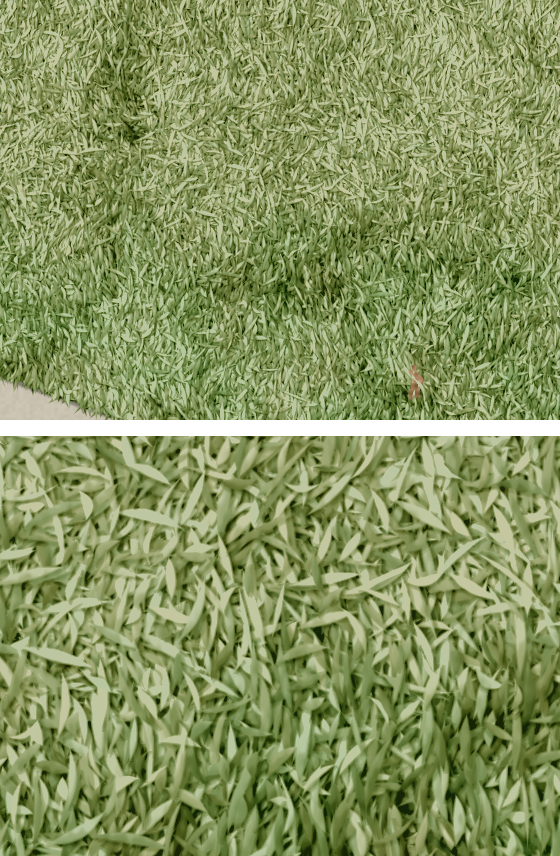
Top, the full canvas; bottom, a detail of the centre.
Reproduce this texture procedurally as a WebGL 2 fragment shader.

```glsl
#version 300 es
precision highp float;

uniform vec2 u_resolution;
out vec4 fragColor;

vec4 hash4(vec2 p) {
  vec4 q = fract(p.xyxy * vec4(0.1031, 0.1030, 0.0973, 0.1099));
  q += dot(q, q.wzxy + 33.33);
  return fract((q.xxyz + q.yzzw) * q.zywx);
}

float valueNoise(vec2 p) {
  vec2 i = floor(p), f = fract(p);
  f = f * f * (3.0 - 2.0 * f);
  return mix(mix(hash4(i).x, hash4(i + vec2(1, 0)).x, f.x),
             mix(hash4(i + vec2(0, 1)).x, hash4(i + vec2(1, 1)).x, f.x), f.y);
}

float blob(vec2 p, vec2 centre, vec2 size) {
  vec2 d = (p - centre) / size;
  return exp(-dot(d, d));
}

// Signed height above the paved corner
float lawnSide(vec2 p) {
  return p.y - 0.104 + 0.36 * p.x;
}

// Deep shade to sunlit straw green
vec3 grassRamp(float t) {
  vec3 c = mix(vec3(0.09, 0.14, 0.02), vec3(0.24, 0.31, 0.07), smoothstep(0.0, 0.11, t));
  c = mix(c, vec3(0.38, 0.44, 0.19), smoothstep(0.11, 0.27, t));
  c = mix(c, vec3(0.50, 0.56, 0.33), smoothstep(0.27, 0.48, t));
  c = mix(c, vec3(0.62, 0.66, 0.46), smoothstep(0.48, 0.74, t));
  return mix(c, vec3(0.75, 0.78, 0.63), smoothstep(0.74, 0.98, t));
}

void main() {
  vec2 p = gl_FragCoord.xy / u_resolution.y;
  float soft = 0.0009 + 0.6 / u_resolution.y;

  // Broad light and dark areas of the lawn
  float patches = 0.22 * (valueNoise(p * 7.0 + 3.0) - 0.5) + 0.26 * (valueNoise(p * 19.0) - 0.5);
  patches -= 0.20 * blob(p, vec2(0.29, 0.86), vec2(0.10, 0.09));
  patches -= 0.14 * blob(p, vec2(0.30, 0.68), vec2(0.09, 0.06));
  patches -= 0.16 * blob(p, vec2(0.66, 0.34), vec2(0.17, 0.08));
  patches -= 0.28 * blob(p, vec2(1.23, 0.32), vec2(0.05, 0.03));
  patches += 0.12 * smoothstep(0.25, 0.75, p.y) - 0.07;

  float tone = 0.06 + 0.3 * valueNoise(p * 90.0);
  float hue = 0.5;
  float lawn = smoothstep(-soft, soft, lawnSide(p) + 0.012 * (valueNoise(p * 40.0) - 0.5));

  // Overlapping layers of curved, tapered blades
  const float cell = 0.033;
  for (int layer = 0; layer < 22; layer++) {
    float k = float(layer);
    vec2 shift = vec2(k * 0.371, k * 0.617) + 5.0;
    vec2 home = floor(p / cell + shift);
    for (int n = 0; n < 9; n++) {
      vec2 id = home + vec2(n % 3 - 1, n / 3 - 1);
      vec4 a = hash4(id + k * 71.3);
      vec4 b = hash4(id + k * 37.7 + 211.0);
      vec2 root = (id + a.xy - shift) * cell;
      if (lawnSide(root) < 0.004) continue;

      // Mostly upright, with a flattened band across the middle
      float flattened = 0.16 + 0.26 * blob(root, vec2(0.6, 0.64), vec2(0.9, 0.14));
      float angle = (a.z + b.w - 1.0) * 0.85 + 0.22 * sin(root.x * 9.0 + 4.0 * sin(root.y * 7.0));
      if (b.x < flattened) angle = (a.z - 0.5) * 1.5 + 1.45;
      vec2 along = vec2(sin(angle), cos(angle));

      vec2 d = p - root;
      float halfLength = cell * mix(0.3, 0.93, a.w * sqrt(a.w));
      float u = dot(d, along) / halfLength;
      float across = dot(d, vec2(along.y, -along.x)) + (b.y - 0.5) * 0.009 * u * u;
      float taper = mix(0.0018, 0.0046, b.z) * mix(1.1, 0.9, p.y) * (1.0 - u * u);
      float edge = abs(across) - taper;

      // Soft shadow on one side, then the blade itself
      float shade = smoothstep(0.0035, -0.001, abs(across - 0.0022) - taper);
      tone *= 1.0 - 0.4 * shade * step(abs(u), 1.1);
      float blade = smoothstep(soft, -soft, edge);
      float light = 0.20 + 0.70 * fract(b.w * 7.0 + a.x * 5.0) + 0.006 * k;
      light += 0.12 * u - 22.0 * across + patches;
      tone = mix(tone, light, blade);
      hue = mix(hue, fract(b.y * 9.0 + a.y), blade);
      lawn = max(lawn, blade);
    }
  }

  // Fine mottling, stronger sunlight and cooler green near the bottom
  tone += 0.2 * (valueNoise(p * vec2(210.0, 110.0)) - 0.5);
  tone = (tone - 0.42) * 1.32 + 0.51;
  vec3 colour = grassRamp(clamp(tone, 0.0, 1.0));
  float cool = (1.0 - smoothstep(0.25, 0.65, p.y)) * valueNoise(p * 9.0 + 20.0);
  colour += vec3(-0.045, 0.005, -0.01) * cool + vec3(0.04, 0.0, -0.01) * (hue - 0.4);

  // Dry leaf lying among the blades
  vec2 leaf = p - vec2(0.99 + 0.006 * sin(p.y * 90.0), 0.085);
  float leafEdge = length(leaf / vec2(0.017, 0.055)) - 0.75 - 0.5 * (valueNoise(p * 70.0) - 0.5);
  vec3 dry = mix(vec3(0.46, 0.31, 0.18), vec3(0.78, 0.62, 0.48), valueNoise(p * 110.0));
  colour = mix(colour, dry, smoothstep(0.1, -0.1, leafEdge) * smoothstep(0.9, 0.6, tone));

  // Pale paving in the corner
  vec3 paving = vec3(0.79, 0.76, 0.69) + 0.04 * (valueNoise(p * 120.0) - 0.5);
  paving *= 1.0 - 0.35 * smoothstep(-0.012, 0.0, lawnSide(p));
  fragColor = vec4(mix(paving, colour, lawn), 1.0);
}
```
